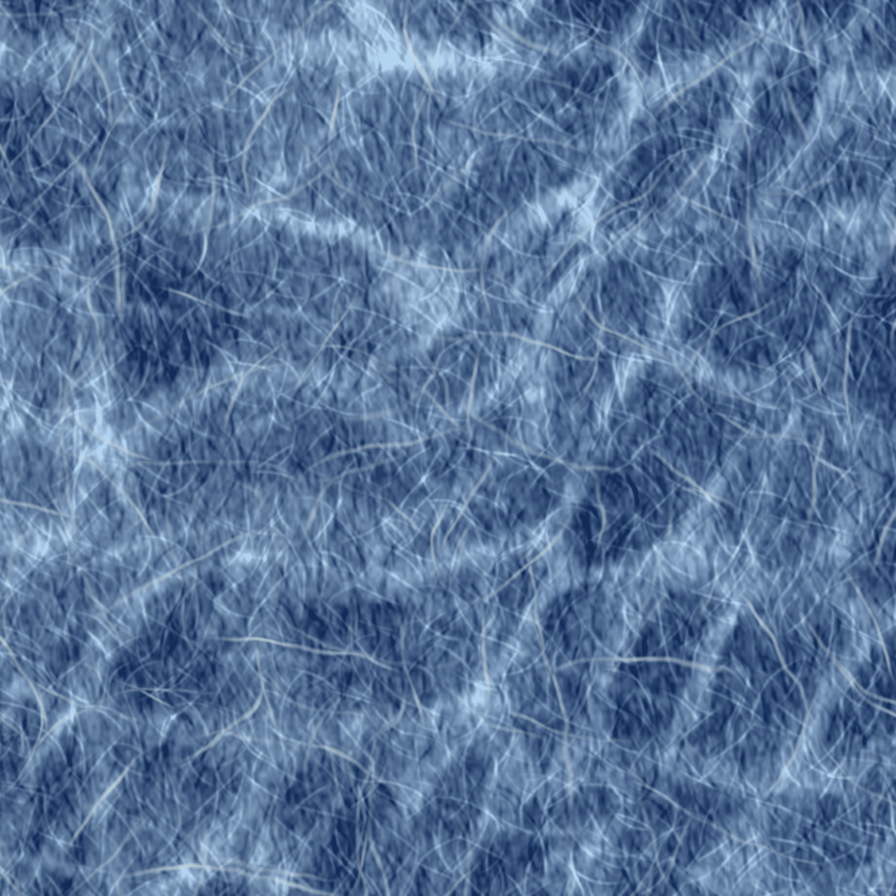
Reproduce this texture procedurally as a three.js fragment shader.

```glsl
varying vec2 vUv;

const vec3 DEEP_BLUE = vec3(0.07, 0.17, 0.35);
const vec3 PALE_BLUE = vec3(0.62, 0.745, 0.865);
const vec3 GREY_BLUE = vec3(0.41, 0.50, 0.58);
const vec3 CREAM = vec3(0.80, 0.86, 0.88);

float hash(vec2 p) {
  vec3 q = fract(p.xyx * 0.1031);
  q += dot(q, q.yzx + 33.33);
  return fract((q.x + q.y) * q.z);
}

vec2 hash2(vec2 p) {
  return vec2(hash(p), hash(p + 71.7));
}

float noise(vec2 p) {
  vec2 i = floor(p), f = fract(p);
  f = f * f * (3.0 - 2.0 * f);
  float low = mix(hash(i), hash(i + vec2(1.0, 0.0)), f.x);
  float high = mix(hash(i + vec2(0.0, 1.0)), hash(i + 1.0), f.x);
  return mix(low, high, f.y);
}

float fbm(vec2 p) {
  float sum = 0.0, gain = 0.53;
  for (int i = 0; i < 4; i++) {
    sum += gain * noise(p);
    p = mat2(1.6, 1.2, -1.2, 1.6) * p + 7.3;
    gain *= 0.5;
  }
  return sum;
}

// Gap between the two nearest cell centres: zero along the mesh strands
float meshGap(vec2 p) {
  vec2 cell = floor(p);
  float nearest = 9.0, second = 9.0;
  for (int y = -1; y <= 1; y++) {
    for (int x = -1; x <= 1; x++) {
      vec2 id = cell + vec2(float(x), float(y));
      float d = length(id + 0.1 + 0.8 * hash2(id + 50.0) - p);
      second = min(second, max(nearest, d));
      nearest = min(nearest, d);
    }
  }
  return second - nearest;
}

// One curved, tapering hair per cell; width is in canvas units
float fibres(vec2 p, float cells, float width, float lean, float spread, float seed) {
  p = p * cells + seed * 3.7;
  vec2 cell = floor(p);
  float cover = 0.0;
  for (int y = -1; y <= 1; y++) {
    for (int x = -1; x <= 1; x++) {
      vec2 id = cell + vec2(float(x), float(y));
      vec2 key = id + seed * 17.0 + 100.0;
      vec2 shape = hash2(key + 31.0);
      float angle = lean + (hash(key + 9.0) - 0.5) * spread;
      float c = cos(angle), s = sin(angle);
      vec2 q = p - id - hash2(key);
      q = vec2(c * q.x + s * q.y, c * q.y - s * q.x);
      float bend = shape.x - 0.5;
      float slope = 2.0 * bend * q.x;
      float d = abs(q.y - bend * q.x * q.x) / sqrt(1.0 + slope * slope);
      float taper = 1.0 - smoothstep(0.35, 0.85, abs(q.x));
      float hair = 1.0 - smoothstep(0.0, width * cells, d);
      cover = max(cover, hair * taper * (0.3 + 0.7 * shape.y));
    }
  }
  return cover;
}

void main() {
  vec2 p = vUv;
  vec2 warp = vec2(fbm(p * 6.0 + 20.0), fbm(p * 6.0 + 40.0)) - 0.5;
  float rightSide = smoothstep(0.25, 0.7, p.x + 0.25 * warp.x);
  float streaks = noise(vec2(p.x - 0.4 * p.y, p.y) * vec2(95.0, 32.0));

  // Matted wool: broad clouds and soft mesh strands around dark pockets
  vec2 meshPoint = p + 0.09 * warp;
  meshPoint.x -= 0.6 * meshPoint.y * smoothstep(0.15, 0.55, p.x);
  float gap = meshGap(meshPoint * vec2(7.5, 5.5) + 10.0);
  float strand = 1.0 - smoothstep(0.02, 0.36, gap);
  strand *= 0.25 + 0.85 * noise(p * 8.0 + 60.0) + 0.35 * (streaks - 0.3);
  float cloud = fbm(p * vec2(5.5, 4.5) + 80.0) - 0.5;
  float tone = 0.335 - 0.12 * rightSide + 0.80 * cloud + 0.43 * strand;

  // Combed tufts running mostly up and to the right
  vec2 frayed = p + 0.035 * warp;
  float tufts = fibres(frayed, 4.0, 0.019, 1.05, 0.9, 2.0);
  tufts += 0.7 * fibres(frayed, 6.5, 0.011, 0.2, 1.3, 5.0);
  tone += 0.34 * tufts * (0.3 + 1.1 * streaks);

  // Upright grain and dense layers of light and dark hairs
  tone += 0.34 * (noise(vec2(p.x + 0.15 * p.y, p.y) * vec2(210.0, 75.0)) - 0.5);
  tone += 0.22 * (noise(p * vec2(230.0, 170.0) + 15.0) - 0.5);
  for (int i = 0; i < 4; i++) {
    float k = float(i);
    vec2 curled = p + 0.02 * warp;
    tone += 0.27 * fibres(curled, 15.0 + 4.0 * k, 0.0034, 1.75, 2.4, 11.0 + k);
  }
  for (int i = 0; i < 2; i++) {
    float k = float(i);
    tone -= 0.21 * fibres(p, 23.0 + 9.0 * k, 0.004, 1.7, 1.4, 23.0 + k);
  }

  // Bright stray hairs lying on top
  float strays = fibres(p + 0.06 * warp, 6.0, 0.0044, 1.7, 2.8, 31.0);
  strays = max(strays, fibres(p + 0.06 * warp, 10.0, 0.004, 1.9, 2.4, 37.0));
  strays *= 0.1 + 0.95 * noise(p * 24.0 + 5.0);

  vec3 colour = mix(DEEP_BLUE, PALE_BLUE, clamp(tone, 0.0, 1.15));
  float greying = (1.0 - rightSide) * (1.0 - smoothstep(0.0, 0.5, abs(tone - 0.5)));
  colour = mix(colour, GREY_BLUE, 0.12 * greying);
  colour = mix(colour, CREAM, 0.8 * strays);
  gl_FragColor = vec4(colour, 1.0);
}
```
